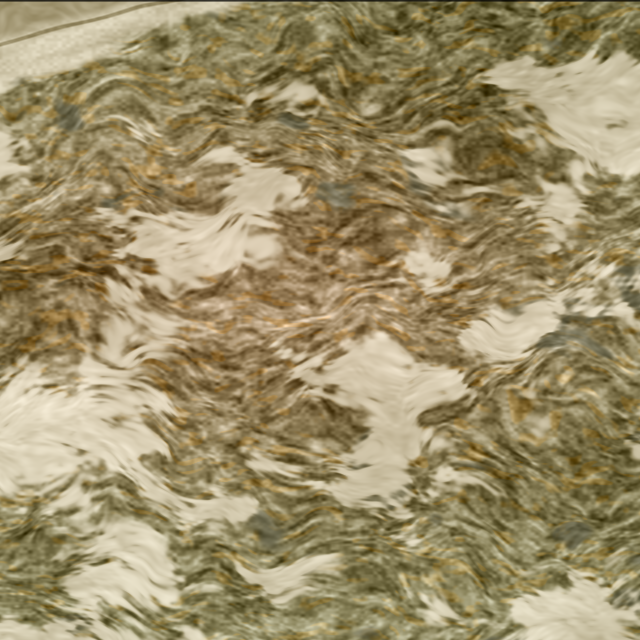
Give the GLSL for this texture, as a Shadertoy shader.

```glsl
// Weathered stone: matted brown-olive fibres with chalky patches and a pale vein in one corner.

const vec3 UMBER = vec3(0.34, 0.28, 0.14);
const vec3 KHAKI = vec3(0.59, 0.53, 0.385);
const vec3 CHALK = vec3(0.92, 0.88, 0.79);
const vec3 OLIVE_TINT = vec3(-0.035, 0.005, -0.01);
const vec3 RUST_TINT = vec3(0.03, -0.012, -0.015);
const vec3 SLATE = vec3(0.38, 0.38, 0.30);

float hash(vec2 cell) {
    vec3 p = fract(cell.xyx * vec3(0.1031, 0.1030, 0.0973));
    p += dot(p, p.yzx + 33.33);
    return fract((p.x + p.y) * p.z);
}

float noise(vec2 p) {
    vec2 i = floor(p), f = fract(p);
    f = f * f * (3.0 - 2.0 * f);
    float low = mix(hash(i), hash(i + vec2(1, 0)), f.x);
    float high = mix(hash(i + vec2(0, 1)), hash(i + vec2(1, 1)), f.x);
    return mix(low, high, f.y);
}

float fbm(vec2 p, int octaves) {
    float sum = 0.0, weight = 0.5, total = 0.0;
    for (int i = 0; i < octaves; i++) {
        sum += weight * noise(p);
        total += weight;
        weight *= 0.55;
        p = mat2(1.9, 0.4, -0.4, 1.9) * p + 17.3;
    }
    return sum / total;
}

vec2 rotate(vec2 p, float angle) {
    float c = cos(angle), s = sin(angle);
    return vec2(c * p.x + s * p.y, c * p.y - s * p.x);
}

// Short strands stretched along one direction
float strands(vec2 p, float angle, float seed) {
    vec2 q = rotate(p, angle) + seed;
    float coarse = noise(q * vec2(34.0, 105.0));
    float fine = noise(q * vec2(75.0, 190.0) + 41.0);
    return 0.6 * coarse + 0.4 * fine;
}

// Strands whose direction changes from place to place
float mattedFibres(vec2 p) {
    float turn = noise(p * vec2(9.0, 13.0) + 5.0);
    float falling = strands(p, -0.42, 3.0);
    float level = strands(p, -0.06, 11.0);
    float rising = strands(p, 0.45, 23.0);
    float mixed = mix(falling, level, smoothstep(0.3, 0.45, turn));
    return mix(mixed, rising, smoothstep(0.6, 0.72, turn));
}

float blob(vec2 p, vec2 centre, vec2 radius) {
    vec2 d = (p - centre) / radius;
    return exp(-dot(d, d));
}

// Broad areas where chalk is more or less common
float chalkBias(vec2 p) {
    float bias = 0.13 * blob(p, vec2(0.87, 0.64), vec2(0.14, 0.16));
    bias += 0.10 * blob(p, vec2(0.55, 0.42), vec2(0.18, 0.07));
    bias += 0.13 * blob(p, vec2(0.85, 0.04), vec2(0.28, 0.10));
    bias += 0.06 * blob(p, vec2(0.20, 0.38), vec2(0.18, 0.14));
    bias -= 0.12 * blob(p, vec2(0.40, 0.92), vec2(0.32, 0.12));
    return bias - 0.08 * blob(p, vec2(0.50, 0.58), vec2(0.25, 0.08));
}

vec3 stoneRamp(float tone) {
    return tone < 0.43 ? mix(UMBER, KHAKI, tone / 0.43)
                       : mix(KHAKI, CHALK, (tone - 0.43) / 0.57);
}

void mainImage(out vec4 fragColor, in vec2 fragCoord) {
    vec2 uv = fragCoord / iResolution.xy;

    // Gentle folding of the whole fabric
    vec2 fold = vec2(fbm(uv * 7.0, 3), fbm(uv * 7.0 + 31.0, 3)) - 0.5;
    vec2 p = uv + fold * vec2(0.07, 0.09);
    float fibre = mattedFibres(p);
    float speck = noise(uv * vec2(150.0, 210.0) + 7.0);
    float cloud = fbm(uv * vec2(5.0, 8.0) + 60.0, 3);

    // Fibrous ground
    float tone = 0.355 + 1.0 * (fibre - 0.5) + 0.26 * (speck - 0.5) + 0.45 * (cloud - 0.5);

    // Ragged chalk patches
    float patches = fbm(rotate(p, -0.15) * vec2(7.0, 12.0) + 13.0, 4) + chalkBias(uv);
    patches += 0.20 * (fibre - 0.5);
    float chalk = smoothstep(0.51, 0.65, patches);
    float chalkTone = 0.83 + 0.30 * (fibre - 0.5) + 0.35 * (cloud - 0.5);
    tone = mix(tone, chalkTone, chalk);

    // Pale corner vein, its dark crack and the dull stone beyond it
    float wobble = 0.035 * (noise(uv * 22.0) - 0.5) + 0.012 * (fibre - 0.5);
    float vein = smoothstep(-0.012, 0.014, uv.y - 0.85 - 0.40 * uv.x + wobble);
    float streak = noise(rotate(uv, 0.28) * vec2(9.0, 75.0));
    float veinTone = 0.82 + 0.25 * (streak - 0.5) + 0.14 * (speck - 0.5);
    float crack = uv.y - 0.932 - 0.26 * uv.x + 0.012 * (noise(uv * 14.0 + 3.0) - 0.5);
    veinTone = mix(veinTone, 0.54 + 0.3 * (fibre - 0.5), smoothstep(0.0, 0.02, crack));
    veinTone -= 0.40 * (1.0 - smoothstep(0.001, 0.005, abs(crack)));
    tone = mix(tone, veinTone, vein);

    vec3 colour = stoneRamp(clamp(tone, -0.3, 1.08));

    // Rusty middle, olive margins and scattered slate stains
    float ground = (1.0 - chalk) * (1.0 - vein);
    float rust = blob(uv, vec2(0.42, 0.55), vec2(0.55, 0.30));
    colour += mix(OLIVE_TINT, RUST_TINT, rust) * (0.35 + 0.65 * ground);
    float ochre = smoothstep(0.58, 0.75, strands(p, -0.1, 71.0));
    colour += vec3(0.07, 0.02, -0.05) * ochre * ground;
    float slate = smoothstep(0.68, 0.78, fbm(p * vec2(9.0, 16.0) + 90.0, 3));
    colour = mix(colour, SLATE + 0.25 * (fibre - 0.5), 0.65 * slate * ground);

    // Narrow shadow along the top edge
    colour *= 1.0 - 0.75 * smoothstep(0.996, 0.999, uv.y);
    fragColor = vec4(clamp(colour, 0.0, 1.0), 1.0);
}
```
